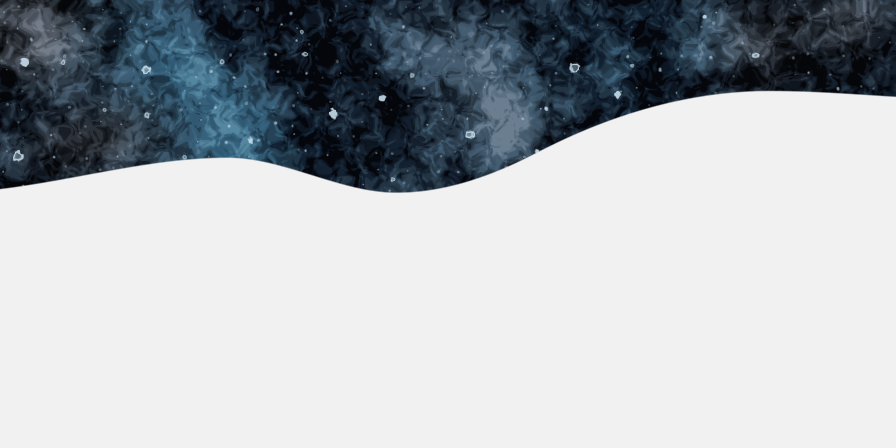
Give the GLSL for this background, as a Shadertoy shader.

```glsl
// A watercolour night sky above a pale field with a flowing wavy edge.
// Soft glows plus layered noise set a tone, which is stepped into paint-like
// blotches and coloured by a ramp; hashed grids scatter the speckled stars.

#define GRAIN_SCALE 9.0
#define GRAIN_CONTRAST 1.75
#define BASE_TONE 0.23
#define PAINT_STEPS 9.0
#define STAR_COLOR vec3(0.78, 0.87, 0.92)
#define FIELD_COLOR vec3(0.945)

// Hash and noise
float hash(vec2 p) {
    vec3 q = fract(p.xyx * 0.1031);
    q += dot(q, q.yzx + 33.33);
    return fract((q.x + q.y) * q.z);
}

float noise(vec2 p) {
    vec2 cell = floor(p), f = fract(p);
    f = f * f * (3.0 - 2.0 * f);
    float low = mix(hash(cell), hash(cell + vec2(1, 0)), f.x);
    float high = mix(hash(cell + vec2(0, 1)), hash(cell + vec2(1, 1)), f.x);
    return mix(low, high, f.y);
}

float fbm(vec2 p) {
    float sum = 0.0, weight = 0.25;
    for (int i = 0; i < 5; i++) {
        sum += weight * noise(p);
        p = mat2(1.6, 1.2, -1.2, 1.6) * p + 17.0;
        weight *= 0.9;
    }
    return sum / 1.024;
}

// Soft elliptical glow, turned by an angle
float glow(vec2 p, vec2 centre, vec2 radius, float angle) {
    vec2 d = p - centre;
    float c = cos(angle), s = sin(angle);
    d = vec2(c * d.x + s * d.y, c * d.y - s * d.x) / radius;
    return exp(-dot(d, d));
}

// Height of the wavy edge: cubic spans between knots of (x, height, slope)
float waveHeight(float x) {
    vec3 knots[6] = vec3[6](
        vec3(0.0, 0.578, 0.12), vec3(0.508, 0.648, 0.0), vec3(0.885, 0.570, 0.0),
        vec3(1.198, 0.659, 0.52), vec3(1.719, 0.797, 0.0), vec3(2.0, 0.784, -0.06));
    float height = knots[5].y;
    for (int i = 0; i < 5; i++) {
        vec3 a = knots[i], b = knots[i + 1];
        if (x >= a.x && x < b.x) {
            float w = b.x - a.x, t = (x - a.x) / w, u = 1.0 - t;
            height = u * u * (1.0 + 2.0 * t) * a.y + t * t * (3.0 - 2.0 * t) * b.y
                   + w * t * u * (u * a.z - t * b.z);
        }
    }
    return height;
}

// One star per chosen cell; some are hollow rings
float stars(vec2 p, float cellSize, float chance, float minR, float maxR, float px) {
    vec2 cell = floor(p / cellSize);
    vec2 seed = cell + 100.0 * cellSize;
    vec2 offset = vec2(hash(seed + 3.1), hash(seed + 7.7));
    vec2 centre = (cell + 0.2 + 0.6 * offset) * cellSize;
    float radius = mix(minR, maxR, pow(hash(seed + 12.3), 2.0));
    float wobble = (noise(p * 190.0) - 0.5) * radius * 0.7;
    float d = length((p - centre) * vec2(1.0, 0.8 + 0.4 * offset.x)) + wobble - radius;
    float hollow = step(0.45, hash(seed + 21.9)) * 0.6;
    float disc = 1.0 - smoothstep(-px, px, d);
    float core = 1.0 - smoothstep(-px, px, d + radius * 0.45);
    return step(hash(seed), chance) * (disc - hollow * core);
}

// Dark to pale paint ramp
vec3 paintRamp(float t) {
    vec3 c = vec3(0.015, 0.022, 0.042);
    c = mix(c, vec3(0.07, 0.12, 0.18), smoothstep(0.08, 0.32, t));
    c = mix(c, vec3(0.15, 0.22, 0.28), smoothstep(0.30, 0.50, t));
    c = mix(c, vec3(0.24, 0.35, 0.44), smoothstep(0.48, 0.72, t));
    return mix(c, vec3(0.40, 0.50, 0.58), smoothstep(0.72, 1.0, t));
}

vec3 nightSky(vec2 p, float px) {
    // Cloud light, split by hue
    float grey = 0.32 * glow(p, vec2(0.05, 0.94), vec2(0.17, 0.14), 0.0)
               + 0.24 * glow(p, vec2(0.20, 0.68), vec2(0.17, 0.08), 0.2)
               + 0.22 * glow(p, vec2(1.70, 0.90), vec2(0.11, 0.14), 0.0)
               + 0.22 * glow(p, vec2(1.90, 0.95), vec2(0.12, 0.11), 0.0);
    float blue = 0.40 * glow(p, vec2(0.43, 0.81), vec2(0.28, 0.13), -0.8)
               + 0.22 * glow(p, vec2(0.55, 0.68), vec2(0.14, 0.09), 0.0)
               + 0.20 * glow(p, vec2(1.40, 0.88), vec2(0.20, 0.14), 0.3);
    float pale = 0.44 * glow(p, vec2(1.05, 0.84), vec2(0.25, 0.12), -0.9)
               + 0.28 * glow(p, vec2(1.14, 0.71), vec2(0.09, 0.09), 0.0);

    // Warped grain, stepped into blotches
    vec2 warp = vec2(noise(p * 38.0), noise(p * 38.0 + 50.0)) - 0.5;
    float grain = fbm((p + 0.025 * warp) * GRAIN_SCALE) - 0.5;
    float tone = (BASE_TONE + grey + blue + pale + GRAIN_CONTRAST * grain) * PAINT_STEPS;
    tone = (floor(tone) + smoothstep(0.2, 0.8, fract(tone))) / PAINT_STEPS;

    // Hue shifts between smoky grey and teal blue
    vec3 color = paintRamp(tone);
    float luma = dot(color, vec3(0.3, 0.59, 0.11));
    color = mix(color, luma * vec3(1.0, 1.0, 1.08), clamp(grey * 3.0 + pale * 0.5, 0.0, 0.75));
    color *= mix(vec3(1.0), vec3(0.82, 1.05, 1.08), clamp(blue * 2.5, 0.0, 1.0));

    // Large and fine stars
    float light = stars(p, 0.09, 0.32, 0.004, 0.011, px);
    light = max(light, 0.7 * stars(p + 0.37, 0.036, 0.38, 0.0012, 0.0032, px));
    return mix(color, STAR_COLOR, light * 0.9);
}

void mainImage(out vec4 fragColor, in vec2 fragCoord) {
    vec2 p = fragCoord / iResolution.y;
    float px = 1.0 / iResolution.y;
    float sky = smoothstep(-px, px, p.y - waveHeight(p.x));
    fragColor = vec4(mix(FIELD_COLOR, nightSky(p, px), sky), 1.0);
}
```
